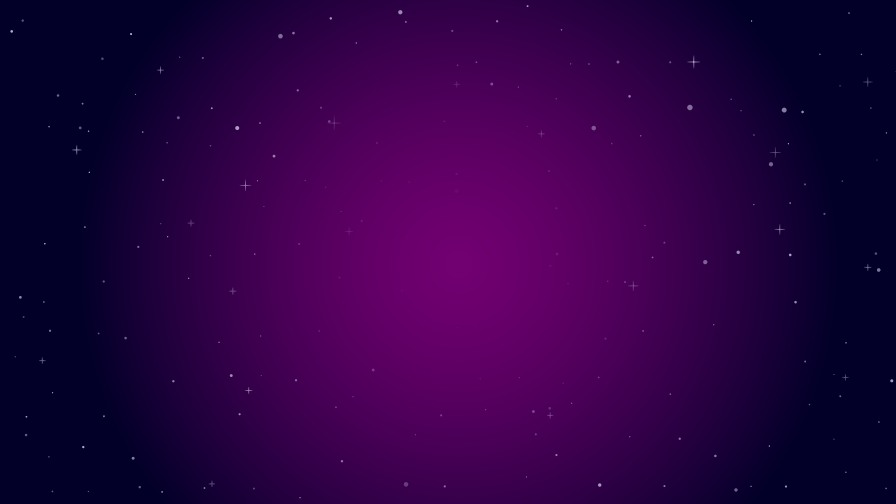
A Shadertoy shader for this background:

```glsl
// Night sky: a round violet glow on deep navy, with scattered dots and four-pointed sparkles.
#define GLOW_CENTER vec2(0.512, 0.475)
#define GLOW_RADIUS 0.755
#define GLOW_FALLOFF 1.36
#define GLOW_COLOR vec3(0.446, 0.0, 0.442)
#define NIGHT_COLOR vec3(0.006, 0.0, 0.158)
#define STAR_COLOR vec3(0.82, 0.80, 0.92)
#define DUST_ROWS 13.0
#define DOT_ROWS 7.0
#define SPARKLE_ROWS 5.0

// Three random values per cell, from products and fractions only
vec3 hash3(vec2 cell, float seed) {
    vec3 q = fract(vec3(cell.xyx + seed) * vec3(0.1031, 0.1030, 0.0973));
    q += dot(q, q.yxz + 33.33);
    return fract((q.xxy + q.yzz) * q.zyx);
}

// Filled disc, softened over one pixel
float disc(vec2 offset, float radius, float pixel) {
    return clamp((radius - length(offset)) / pixel + 0.5, 0.0, 1.0);
}

// Thin cross whose arms taper towards their tips
float sparkle(vec2 offset, float reach, float pixel) {
    vec2 a = abs(offset);
    float along = max(a.x, a.y);
    float across = min(a.x, a.y);
    float taper = clamp(1.0 - along / reach, 0.0, 1.0);
    float arm = clamp((0.0009 - across) / pixel + 0.5, 0.0, 1.0);
    return max(arm * sqrt(taper), disc(offset, reach * 0.15, pixel));
}

// One jittered grid of stars; some of the cells stay empty
float starLayer(vec2 p, float rows, float density, vec2 sizes, bool crossed, float seed, float pixel) {
    vec2 cell = floor(p * rows);
    vec3 place = hash3(cell, seed);
    vec3 look = hash3(cell, seed + 57.0);
    vec2 center = (cell + mix(vec2(0.1), vec2(0.9), place.xy)) / rows;
    float size = mix(sizes.x, sizes.y, look.x * look.x);
    float shape = crossed ? sparkle(p - center, size, pixel)
                          : disc(p - center, size, pixel);
    return shape * step(place.z, density) * mix(0.35, 0.85, look.y);
}

void mainImage(out vec4 fragColor, in vec2 fragCoord) {
    float pixel = 1.0 / iResolution.y;
    vec2 p = fragCoord * pixel;
    vec2 glowCenter = GLOW_CENTER * vec2(iResolution.x * pixel, 1.0);
    float distanceOut = length(p - glowCenter);

    // Radial glow
    float fade = pow(min(distanceOut / GLOW_RADIUS, 1.0), GLOW_FALLOFF);
    vec3 color = mix(GLOW_COLOR, NIGHT_COLOR, fade);

    // Stars, dimmed in the bright middle
    float stars = starLayer(p, DUST_ROWS, 0.55, vec2(0.0011, 0.0026), false, 3.0, pixel);
    stars = max(stars, starLayer(p, DOT_ROWS, 0.36, vec2(0.0025, 0.0055), false, 19.0, pixel));
    stars = max(stars, starLayer(p, SPARKLE_ROWS, 0.5, vec2(0.007, 0.014), true, 41.0, pixel));
    stars *= smoothstep(0.05, 0.62, distanceOut);

    fragColor = vec4(mix(color, STAR_COLOR, stars), 1.0);
}
```
